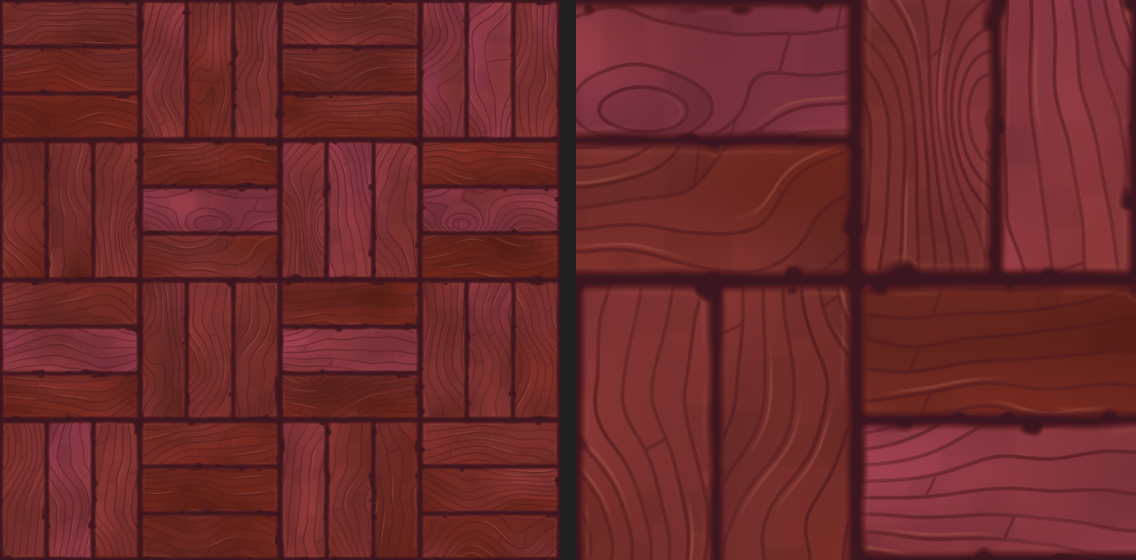
Left, the full canvas; right, a detail of the centre.
Reproduce this texture procedurally as a WebGL 1 fragment shader.

```glsl
precision highp float;
// Basket-weave parquet: 4 x 4 blocks of three carved red wood planks, turned alternately.
uniform vec2 u_resolution;

const float BLOCKS = 4.0;
const float PLANKS = 3.0;         // planks per block; one plank is 3 long, 1 wide
const float SIDE_GAP = 0.020;     // half gaps, in plank widths
const float BLOCK_GAP = 0.034;
const float CORNER = 0.07;
const float CHIP_DEPTH = 0.060;
const float GRAIN_LINES = 5.5;
const float GRAIN_WIDTH = 0.013;  // half width of a grain line
const float KNOT_CHANCE = 0.22;
const float LIGHT_RANGE = 0.26;   // broad light and dark areas on a plank
const vec3 BROWN = vec3(0.410, 0.140, 0.100);
const vec3 RED = vec3(0.470, 0.188, 0.180);
const vec3 PINK = vec3(0.535, 0.215, 0.270);
const vec3 GAP = vec3(0.235, 0.085, 0.120);
const vec3 EDGE = vec3(0.330, 0.105, 0.120);
const vec3 SHINE = vec3(0.620, 0.330, 0.280);

float hash(vec2 p) {
  vec3 a = fract(vec3(p.xyx) * 0.1031);
  a += dot(a, a.yzx + 33.33);
  return fract((a.x + a.y) * a.z);
}

float noise(vec2 p) {
  vec2 i = floor(p), f = fract(p);
  f = f * f * (3.0 - 2.0 * f);
  return mix(mix(hash(i), hash(i + vec2(1.0, 0.0)), f.x),
             mix(hash(i + vec2(0.0, 1.0)), hash(i + 1.0), f.x), f.y);
}

// Flowing height field whose contours are the grain; some planks get a knot.
float grain(vec2 p, vec2 seed) {
  float g = p.y * GRAIN_LINES + 1.6 * (hash(seed + 6.0) - 0.5) * p.x;
  g += 5.0 * noise(p * vec2(0.9, 0.7) + seed);
  g += 0.6 * noise(p * vec2(2.2, 1.8) + seed + 40.0);
  vec2 center = vec2(0.5 + 2.0 * hash(seed + 3.0), step(0.5, hash(seed + 5.0)) * 0.7 + 0.15);
  vec2 k = (p - center) * vec2(1.7, 3.3);
  return g + 4.0 * step(hash(seed + 7.0), KNOT_CHANCE) * exp(-dot(k, k));
}

// Coverage of a line of given half width at distance d.
float stroke(float d, float halfWidth, float aa) {
  return 1.0 - smoothstep(halfWidth - aa, halfWidth + aa, d);
}

// Signed distance to the chipped plank outline, negative inside.
float plankDistance(vec2 p, float row, vec2 seed) {
  float low = row < 0.5 ? BLOCK_GAP : SIDE_GAP;
  float high = row > PLANKS - 1.5 ? BLOCK_GAP : SIDE_GAP;
  vec2 lo = vec2(BLOCK_GAP, low);
  vec2 hi = vec2(PLANKS - BLOCK_GAP, 1.0 - high);
  vec2 d = abs(p - 0.5 * (lo + hi)) - 0.5 * (hi - lo) + CORNER;
  float box = length(max(d, 0.0)) + min(max(d.x, d.y), 0.0) - CORNER;
  float chip = smoothstep(0.74, 1.0, noise(p * 5.5 + seed));
  return box + CHIP_DEPTH * chip + 0.022 * (noise(p * 3.0 + seed + 9.0) - 0.4);
}

void main() {
  vec2 uv = gl_FragCoord.xy / u_resolution;
  float px = BLOCKS * PLANKS / min(u_resolution.x, u_resolution.y);

  // Block, plank and position along (x) and across (y) the plank
  vec2 block = floor(uv * BLOCKS);
  vec2 local = fract(uv * BLOCKS);
  float upright = 1.0 - mod(block.x + block.y, 2.0);
  vec2 p = mix(local, local.yx, upright) * PLANKS;
  float row = floor(p.y);
  p.y -= row;
  vec2 seed = block * vec2(17.0, 29.0) + row * vec2(7.0, 13.0) + 11.0;

  // Plank tone: brown lying planks, red upright ones, a few pink in the middle
  float pinkChance = abs(row - 1.0) < 0.5 ? 0.30 : 0.06;
  float pink = step(hash(seed + 1.0), pinkChance);
  float tone = 0.02 + 0.30 * upright + 0.34 * hash(seed + 2.0);
  tone = mix(tone, 0.90, pink);
  tone += 0.20 * (local.y - 0.5) + 0.40 * (noise(p * vec2(0.8, 1.3) + seed) - 0.5);
  vec3 color = mix(BROWN, RED, smoothstep(0.0, 0.5, tone));
  color = mix(color, PINK, smoothstep(0.55, 1.0, tone));
  float light = noise(p * vec2(1.0, 1.6) + seed + 70.0) - 0.5;
  color *= 1.0 + LIGHT_RANGE * light + 0.08 * (hash(seed + 12.0) - 0.5);

  // Grain contours and the strips between them
  float g = grain(p, seed);
  float e = 0.01;
  vec2 slope = vec2(grain(p + vec2(e, 0.0), seed), grain(p + vec2(0.0, e), seed)) - g;
  float steep = max(length(slope) / e, 2.5);
  vec2 strip = seed + vec2(floor(g + 0.5) * 3.0, 51.0);
  float lineDist = abs(fract(g) - 0.5) / steep;
  float strength = 0.30 + 0.45 * noise(vec2(p.x * 1.5, g) + seed);
  color *= 0.97 + 0.07 * hash(strip);
  float patchTone = smoothstep(0.60, 0.70, noise(vec2(p.x * 2.2, strip.x)));
  color *= 1.0 - 0.05 * patchTone;

  // Short cracks across strips
  float crackX = PLANKS * hash(strip + 2.0) + 0.08 * (fract(g + 0.5) - 0.5);
  float crack = stroke(abs(p.x - crackX), 0.012, px) * step(0.5, hash(strip + 4.0));
  float lines = max(stroke(lineDist, GRAIN_WIDTH, px) * strength, crack * 0.5);
  color = mix(color, EDGE * 0.96, lines);

  // Tapered bright fibres beside some grain lines
  float reach = abs(p.x - PLANKS * hash(strip + 6.0));
  float fibre = stroke(abs(fract(g) - 0.72) / steep, 0.011, px);
  fibre *= (1.0 - smoothstep(0.1, 0.5, reach)) * step(0.4, hash(strip + 8.0));
  color = mix(color, SHINE, 0.45 * fibre);

  // Soft dark rim, worn bright bevel and the gap between planks
  float d = plankDistance(p, row, seed);
  float bevel = stroke(abs(d + 0.060), 0.012, 0.018) * smoothstep(0.5, 0.8, noise(p * 2.5 + seed));
  color = mix(color, SHINE, 0.22 * bevel);
  color = mix(color, EDGE, 0.85 * smoothstep(-0.060, -0.005, d));
  color = mix(color, GAP, smoothstep(-0.018 - px, 0.010 + px, d));
  gl_FragColor = vec4(color, 1.0);
}
```
